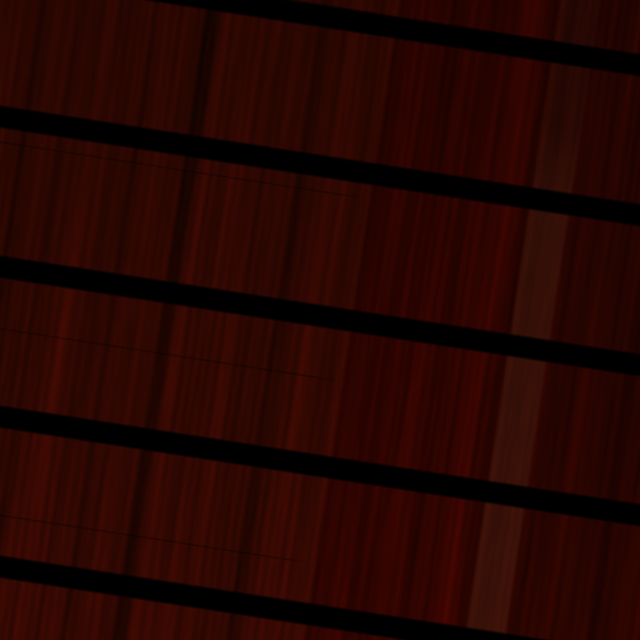
Give the GLSL for this texture, as a Shadertoy shader.

```glsl
// Dark red wooden slats separated by slanted black grooves.
// A sheared frame (across, along) places the grooves by repetition; layered
// sines give the grain streaks and stretched cellular noise the fine fibres.

const float SLANT = 0.154;          // fall of the grooves per unit of width
const float GRAIN_LEAN = 0.15;      // lean of the grain, square to the grooves
const float SLAT_PITCH = 0.2344;
const float GROOVE_OFFSET = 0.1146;
const float GROOVE_HALF = 0.0172;
const float SEAM_PITCH = 0.2915;    // faint scored lines, spaced wider than slats
const float SEAM_OFFSET = 0.195;
const float BOARD_EDGE = 0.475;     // where brown veneer meets red veneer
const float BAND_CENTER = 0.757;
const float BAND_HALF = 0.031;

const vec3 BROWN_WOOD = vec3(0.178, 0.027, 0.006);
const vec3 RED_WOOD = vec3(0.170, 0.014, 0.002);
const vec3 DARK_WOOD = vec3(0.142, 0.015, 0.004);
const vec3 PALE_BAND = vec3(0.215, 0.064, 0.030);
const vec3 GROOVE = vec3(0.004, 0.001, 0.001);

vec2 hash2(vec2 p) {
    vec2 q = vec2(dot(p, vec2(127.1, 311.7)), dot(p, vec2(269.5, 183.3)));
    return fract(sin(q) * 43758.55);
}

// Distance to the nearest scattered cell point
float cellular(vec2 p) {
    vec2 cell = floor(p);
    float nearest = 4.0;
    for (int j = -1; j <= 1; j++) {
        for (int i = -1; i <= 1; i++) {
            vec2 c = cell + vec2(i, j);
            vec2 d = c + hash2(c) - p;
            nearest = min(nearest, dot(d, d));
        }
    }
    return sqrt(nearest);
}

// Streaks across u that wander gently along v
float streaks(float u, float v) {
    float sum = 0.0;
    float freq = 31.0;
    for (int i = 0; i < 8; i++) {
        float k = float(i);
        float wander = 0.6 * sin(v * (4.0 + 1.7 * k) + k * 2.3);
        float swell = 0.7 + 0.3 * sin(u * 17.0 + v * 5.0 + k * 1.9);
        sum += swell * sin(u * freq + wander + k * k * 1.37);
        freq *= 1.47;
    }
    return sum * 0.5;
}

// Distance to the nearest of evenly repeated lines
float lineDistance(float x, float offset, float pitch) {
    return abs(fract((x - offset) / pitch + 0.5) - 0.5) * pitch;
}

// Soft-edged stripe mask from a distance
float stripe(float dist, float halfWidth, float blur) {
    return 1.0 - smoothstep(halfWidth - blur, halfWidth + blur, dist);
}

// Soft bump around a centre
float bump(float x, float center, float width) {
    float d = (x - center) / width;
    return exp(-d * d);
}

vec3 woodColor(float u, float v, float height, float pixel) {
    // Veneer zones from left to right
    float blur = max(0.004, pixel);
    vec3 tint = mix(BROWN_WOOD, RED_WOOD, smoothstep(-blur, blur, u - BOARD_EDGE));
    tint = mix(tint, DARK_WOOD, smoothstep(0.72, 0.79, u));
    float band = stripe(abs(u - BAND_CENTER), BAND_HALF, blur);
    band *= mix(0.95, 0.4, smoothstep(0.65, 0.85, height));
    tint = mix(tint, PALE_BAND, band);

    // Grain, fibres and a few distinct streaks
    float grain = streaks(u, v) * mix(0.17, 0.05, band);
    float fibre = 0.12 * (0.5 - cellular(vec2(u * 140.0, v * 16.0)));
    float accents = 0.25 * bump(u, 0.688, 0.008) + 0.15 * bump(u, 0.212, 0.009)
                  - 0.25 * bump(u, 0.187, 0.012) - 0.22 * bump(u, 0.718, 0.008);
    float light = mix(1.11, 0.88, height);
    return tint * light * max(1.0 + grain + fibre + accents, 0.35);
}

void mainImage(out vec4 fragColor, in vec2 fragCoord) {
    float pixel = 1.0 / iResolution.y;
    vec2 pos = fragCoord * pixel;
    float u = pos.x - GRAIN_LEAN * pos.y;
    float v = pos.y + SLANT * pos.x;

    vec3 color = woodColor(u, v, pos.y, pixel);

    // Faint scored seams that end at the veneer joint
    float seam = stripe(lineDistance(v, SEAM_OFFSET, SEAM_PITCH), 0.0012, max(0.0012, pixel));
    seam *= 1.0 - smoothstep(BOARD_EDGE - 0.05, BOARD_EDGE, u);
    color *= 1.0 - 0.35 * seam;

    // Grooves between slats
    float groove = stripe(lineDistance(v, GROOVE_OFFSET, SLAT_PITCH), GROOVE_HALF, max(0.003, pixel));
    fragColor = vec4(mix(color, GROOVE, groove), 1.0);
}
```
